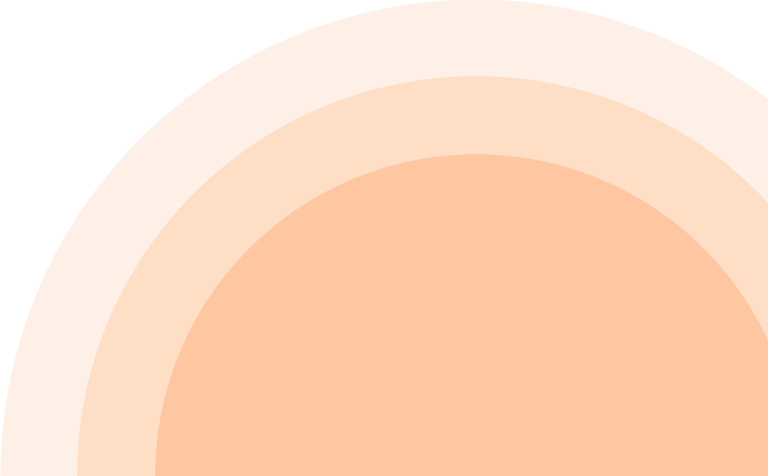
Reproduce this background procedurally as a Shadertoy shader.

```glsl
// Three concentric peach discs rising from the lower edge over white.
// Each disc is a circle distance function, painted from the largest
// to the smallest with an edge smoothed over about one pixel.

// Lengths are in canvas heights, origin at the lower left.
const vec2 CENTER = vec2(1.001, 0.001);
const float OUTER_RADIUS = 1.0;
const float MIDDLE_RADIUS = 0.839;
const float INNER_RADIUS = 0.675;

const vec3 WHITE = vec3(1.0);
const vec3 PALE_PEACH = vec3(1.0, 0.941, 0.906);
const vec3 SOFT_PEACH = vec3(1.0, 0.871, 0.776);
const vec3 DEEP_PEACH = vec3(1.0, 0.780, 0.631);

// Coverage of a disc, given the distance to its center.
float discMask(float centerDistance, float radius, float pixelSize) {
    return clamp(0.5 + (radius - centerDistance) / pixelSize, 0.0, 1.0);
}

void mainImage(out vec4 fragColor, in vec2 fragCoord) {
    float pixelSize = 1.0 / iResolution.y;
    float centerDistance = length(fragCoord * pixelSize - CENTER);

    // Layer the discs from back to front.
    vec3 color = WHITE;
    color = mix(color, PALE_PEACH, discMask(centerDistance, OUTER_RADIUS, pixelSize));
    color = mix(color, SOFT_PEACH, discMask(centerDistance, MIDDLE_RADIUS, pixelSize));
    color = mix(color, DEEP_PEACH, discMask(centerDistance, INNER_RADIUS, pixelSize));

    fragColor = vec4(color, 1.0);
}
```
